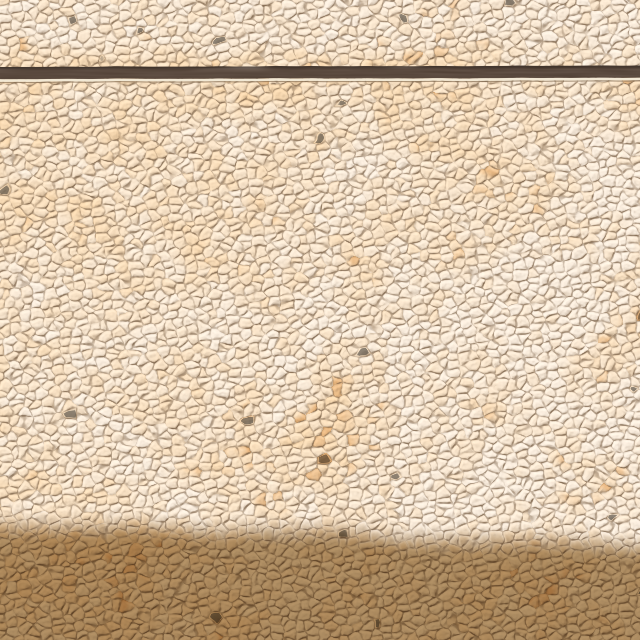
A Shadertoy shader for this texture:

```glsl
vec2 hash2(vec2 p) {
    vec3 q = fract(p.xyx * vec3(0.1031, 0.1030, 0.0973));
    q += dot(q, q.yzx + 33.33);
    return fract((q.xx + q.yz) * q.zy);
}

float gradientNoise(vec2 p) {
    vec2 i = floor(p), f = fract(p);
    vec2 u = f * f * f * (f * (f * 6.0 - 15.0) + 10.0);
    vec2 a = vec2(0, 0), b = vec2(1, 0), c = vec2(0, 1), d = vec2(1, 1);
    float na = dot(hash2(i + a) * 2.0 - 1.0, f - a);
    float nb = dot(hash2(i + b) * 2.0 - 1.0, f - b);
    float nc = dot(hash2(i + c) * 2.0 - 1.0, f - c);
    float nd = dot(hash2(i + d) * 2.0 - 1.0, f - d);
    return mix(mix(na, nb, u.x), mix(nc, nd, u.x), u.y);
}

float fbm(vec2 p) {
    float sum = 0.0, amp = 1.0;
    for (int i = 0; i < 4; i++) {
        sum += amp * gradientNoise(p);
        p = mat2(1.6, 1.2, -1.2, 1.6) * p + 7.3;
        amp *= 0.55;
    }
    return sum;
}

// Rounded pebbles: x = height, y = random value of the pebble
vec2 pebbles(vec2 p) {
    p += 0.45 * vec2(gradientNoise(p * 0.9), gradientNoise(p * 0.9 + 41.0));
    vec2 cell = floor(p), f = fract(p);
    float nearest = 8.0, second = 8.0, id = 0.0;
    for (int y = -1; y <= 1; y++)
    for (int x = -1; x <= 1; x++) {
        vec2 g = vec2(x, y);
        vec2 h = hash2(cell + g + 100.0);
        float d = length(g + 0.1 + 0.8 * h - f);
        if (d < nearest) {
            second = nearest;
            nearest = d;
            id = fract(h.x * 17.0 + h.y * 5.0);
        } else {
            second = min(second, d);
        }
    }
    return vec2(smoothstep(0.0, 0.55, second - nearest), id);
}

// Grain coordinates, stretched along a slightly rising diagonal
vec2 grainSpace(vec2 uv) {
    return mat2(0.97, -0.24, 0.24, 0.97) * uv * vec2(60.0, 74.0) + 20.0;
}

float relief(vec2 uv) {
    vec2 p = grainSpace(uv);
    return pebbles(p).x + 0.8 * gradientNoise(p * 0.8) + 0.4 * gradientNoise(p * 2.3);
}

float band(float y, float low, float high, float soft) {
    return smoothstep(low - soft, low + soft, y) * (1.0 - smoothstep(high - soft, high + soft, y));
}

void mainImage(out vec4 fragColor, in vec2 fragCoord) {
    vec2 uv = fragCoord / iResolution.xy;
    float soft = max(0.0009, 0.6 / iResolution.y);

    // Relief lit from the upper left
    float h = relief(uv);
    float slope = h - relief(uv + vec2(-0.0016, 0.0036));
    vec2 stone = pebbles(grainSpace(uv));
    float crevice = (1.0 - smoothstep(0.0, 0.45, stone.x)) * smoothstep(0.55, -0.25, h);
    float dark = clamp(0.36 * max(-slope, 0.0) + 0.38 * crevice, 0.0, 0.85);

    // Cream stone with ochre patches, warmer towards the upper left
    float patches = fbm(uv * 5.0 + 3.0) + 0.5 * fbm(uv * 17.0);
    float warmth = 0.36 + 0.55 * patches + 0.35 * (uv.y - 0.5) - 0.32 * (uv.x - 0.4);
    warmth *= 1.0 - 0.6 * smoothstep(0.9, 0.94, uv.y);
    warmth = clamp(warmth + 0.5 * (stone.y - 0.5), 0.0, 1.0);
    vec3 color = mix(vec3(0.97, 0.92, 0.86), vec3(0.96, 0.83, 0.66), warmth);
    float rust = smoothstep(0.84, 1.0, stone.y) * smoothstep(0.15, 0.55, patches);
    color = mix(color, vec3(0.86, 0.61, 0.35), 0.65 * rust);
    color = mix(color, vec3(0.46, 0.36, 0.26), dark);
    color += 0.05 * clamp(slope, 0.0, 1.0) + 0.035 * gradientNoise(uv * 210.0);

    // Rare dark pits
    color *= 1.0 - 0.45 * step(0.994, stone.y) * smoothstep(0.2, 0.8, stone.x);

    // Soft shadow along the foot, its edge falling to the right
    float edge = 0.178 - 0.012 * uv.x - 0.026 * uv.x * uv.x;
    edge += 0.012 * gradientNoise(uv * vec2(7.0, 3.0)) + 0.008 * (h - 0.5);
    float shade = 1.0 - smoothstep(edge - 0.024, edge + 0.026, uv.y);
    color *= mix(vec3(1.0), vec3(0.69, 0.59, 0.44), shade);

    // Groove with a pale lower lip and a thin line below it
    float y = uv.y - 0.002 * uv.x + 0.0012 * gradientNoise(uv * vec2(24.0, 2.0));
    float streak = gradientNoise(uv * vec2(14.0, 260.0));
    vec3 groove = vec3(0.32, 0.26, 0.22) + 0.05 * streak;
    groove *= mix(0.75, 1.1, smoothstep(0.896, 0.889, y));
    float dust = smoothstep(0.1, 0.45, gradientNoise(uv * vec2(9.0, 40.0)));
    groove += 0.16 * dust * smoothstep(0.885, 0.895, y);
    color = mix(color, vec3(0.50, 0.41, 0.31), 0.65 * band(y, 0.8705, 0.8725, soft));
    color = mix(color, vec3(0.95, 0.91, 0.83), band(y, 0.8725, 0.8765, soft));
    color = mix(color, groove, band(y, 0.8765, 0.8955, soft));

    fragColor = vec4(clamp(color, 0.0, 1.0), 1.0);
}
```
